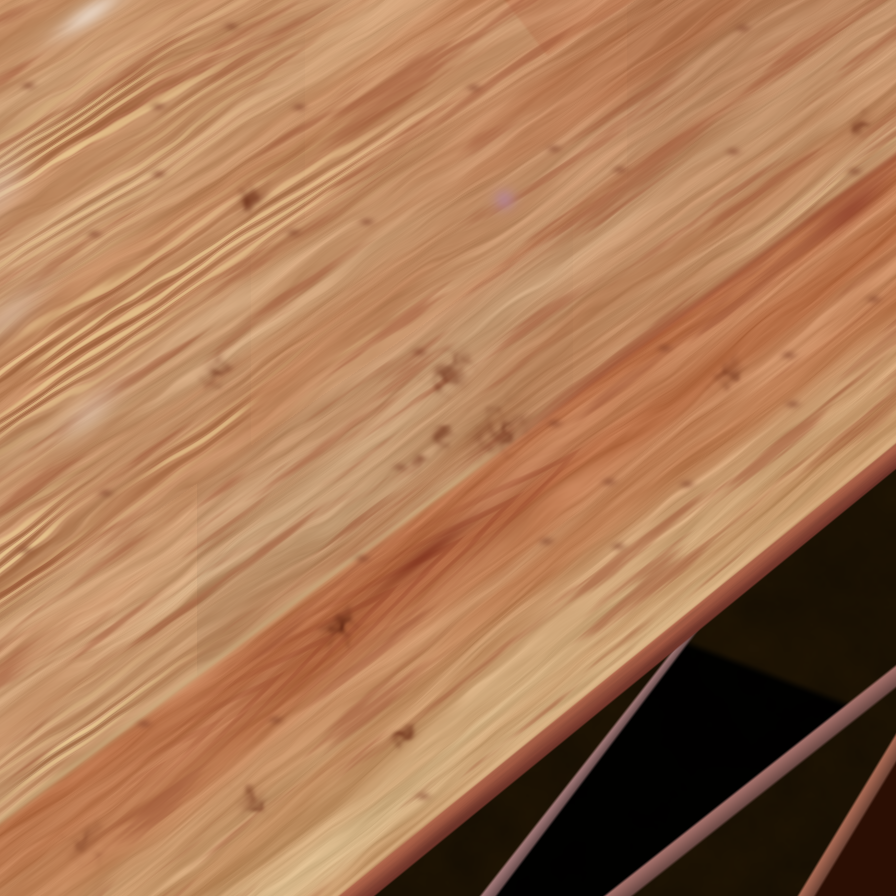
Write a Shadertoy shader that draws this texture.

```glsl
float hash(vec2 p) { return fract(sin(dot(p, vec2(127.1, 311.7))) * 43758.5453); }

float noise(vec2 p) {
    vec2 i = floor(p), f = fract(p);
    f = f * f * (3.0 - 2.0 * f);
    return mix(mix(hash(i), hash(i + vec2(1, 0)), f.x),
               mix(hash(i + vec2(0, 1)), hash(i + vec2(1, 1)), f.x), f.y);
}

float fbm(vec2 p) {
    float sum = 0.0, amp = 0.53;
    for (int i = 0; i < 4; i++) {
        sum += amp * noise(p);
        p = p * 2.03 + 17.3;
        amp *= 0.5;
    }
    return sum;
}

// Signed distance to the line a-b, positive on its left
float side(vec2 p, vec2 a, vec2 b) {
    vec2 d = normalize(b - a);
    return d.x * (p.y - a.y) - d.y * (p.x - a.x);
}

float blob(vec2 d, vec2 size) { d /= size; return exp(-dot(d, d)); }

// Glossy grain: centre and extent in board coordinates
const vec4 GLOSS[7] = vec4[7](
    vec4(0.02, 0.372, 0.07, 0.05), vec4(0.27, 0.35, 0.2, 0.025),
    vec4(0.08, 0.12, 0.12, 0.035), vec4(0.1, 0.77, 0.19, 0.085),
    vec4(0.05, 0.563, 0.16, 0.07), vec4(0.92, 0.108, 0.1, 0.02),
    vec4(0.32, 0.56, 0.18, 0.05));

// Knots: position, radius, strength
const vec4 KNOTS[12] = vec4[12](
    vec4(0.378, 0.3, 0.013, 1.0), vec4(0.502, 0.584, 0.016, 0.65),
    vec4(0.561, 0.517, 0.02, 0.55), vec4(0.494, 0.514, 0.009, 0.6),
    vec4(0.465, 0.483, 0.007, 0.5), vec4(0.281, 0.778, 0.011, 0.8),
    vec4(0.452, 0.18, 0.01, 0.7), vec4(0.283, 0.104, 0.014, 0.55),
    vec4(0.098, 0.062, 0.015, 0.4), vec4(0.96, 0.862, 0.01, 0.6),
    vec4(0.813, 0.582, 0.013, 0.5), vec4(0.24, 0.585, 0.012, 0.55));

// p is the canvas position, b runs along and across the boards
vec3 tableTop(vec2 p, vec2 b) {
    float front = 1.0 - smoothstep(0.079, 0.085, b.y);
    float wave = fbm(b * vec2(5, 14));
    float fine = fbm(vec2(b.x * 9.0, b.y * 110.0 + wave * 5.0));
    float broad = fbm(vec2(b.x * 3.0 + 8.0, b.y * 22.0 + wave));

    // Base tones of the rear and front boards
    vec3 rear = mix(vec3(0.77, 0.57, 0.41), vec3(0.73, 0.51, 0.36), smoothstep(0.25, 0.8, p.x) * smoothstep(0.15, 0.4, b.y));
    rear = mix(rear, vec3(0.77, 0.61, 0.45), 0.8 * blob(b - vec2(0.3, 0.13), vec2(0.35, 0.07)));
    vec3 fore = mix(vec3(0.8, 0.64, 0.46), vec3(0.74, 0.47, 0.31), smoothstep(-0.26, 0.05, b.y + 0.13 * (p.x - 0.5)));
    vec3 col = mix(rear, fore, front);

    // Staggered boards, one of them redder
    float row = floor((b.y - 0.082) / 0.224);
    float board = floor((b.x + 0.36 * row - 0.22) / 0.42);
    col *= 1.0 + (1.0 - front) * 0.06 * (hash(vec2(row, board)) - 0.5);
    float corner = smoothstep(0.0, 0.006, b.y - 0.531) * smoothstep(0.0, 0.005, side(p, vec2(0.56, 1), vec2(0.61, 0.935)));
    col = mix(col, vec3(0.73, 0.46, 0.31), 0.65 * corner);

    // Soft grain
    col += (fine - 0.5) * 0.2 + (broad - 0.5) * vec3(0.12, 0.22, 0.22);
    col = mix(col, vec3(0.62, 0.34, 0.22), 0.55 * smoothstep(0.58, 0.8, fbm(b * vec2(7, 42) + 3.0)));

    // Glossy ridges, strongest at the left
    float gloss = 0.0;
    for (int i = 0; i < 7; i++) gloss += blob(b - GLOSS[i].xy, GLOSS[i].zw);
    gloss = min(gloss, 1.0) * (1.0 - front) * mix(1.0, 0.35, smoothstep(0.1, 0.6, p.x));
    gloss *= smoothstep(0.25, 0.65, noise(b * vec2(9, 55)));
    float ridge = sin(b.y * 370.0 + 16.0 * wave + 5.0 * noise(b * vec2(8, 30)));
    col = mix(col, vec3(0.94, 0.82, 0.59), 0.75 * gloss * smoothstep(0.1, 1.0, ridge));
    col = mix(col, vec3(0.58, 0.34, 0.19), 0.6 * gloss * smoothstep(0.2, 1.0, -ridge));

    // Nested arches in the heart of the front board
    vec2 h = b - vec2(0.65, 0.006 + 0.012 * wave);
    float arch = sin(95.0 * (h.x + 3.2 * abs(h.y)) + 8.0 * wave);
    float heart = front * smoothstep(-0.04, 0.04, -h.x - 2.0 * abs(h.y)) * smoothstep(-0.6, -0.25, h.x) * exp(-h.y * h.y * 600.0);
    col = mix(col, vec3(0.6, 0.28, 0.17), heart * (0.2 + 0.4 * smoothstep(-0.1, 0.9, arch)));
    col = mix(col, vec3(0.5, 0.19, 0.11), 0.75 * blob(b - vec2(0.475, 0.023), vec2(0.045, 0.01)));
    col = mix(col, vec3(0.56, 0.25, 0.17), 0.75 * blob(b - vec2(0.95, 0.055), vec2(0.035, 0.015)));

    // Long seam, pale then reddish
    vec3 seam = mix(vec3(0.8, 0.67, 0.49), vec3(0.6, 0.29, 0.18), smoothstep(0.5, 0.65, p.x));
    col = mix(col, seam, 0.6 * exp(-pow((b.y - 0.084) / 0.006, 2.0)));

    // Ragged knots and scattered flecks
    vec2 ragged = 1.4 * vec2(noise(p * 90.0), noise(p * 90.0 + 40.0)) - 0.7;
    for (int i = 0; i < 12; i++) {
        vec2 d = mat2(0.8, -0.6, 0.6, 0.8) * (p - KNOTS[i].xy + KNOTS[i].z * ragged);
        col = mix(col, vec3(0.43, 0.19, 0.1), KNOTS[i].w * blob(d, KNOTS[i].z * vec2(1.15, 0.8)));
    }
    vec2 cell = floor(p * 14.0);
    vec2 fleck = fract(p * 14.0) - 0.25 - 0.5 * vec2(hash(cell + 2.0), hash(cell + 9.0));
    col = mix(col, vec3(0.5, 0.26, 0.17), 0.45 * step(0.84, hash(cell)) * blob(fleck, vec2(0.11, 0.07)));

    // Pale glints and a faint violet spot
    float glint = blob(b - vec2(0.1, 0.925), vec2(0.035, 0.014)) + 0.5 * blob(b - vec2(0, 0.79), vec2(0.03))
                + 0.5 * blob(b - vec2(0.01, 0.64), vec2(0.04, 0.02)) + 0.5 * blob(b - vec2(0.1, 0.47), vec2(0.03, 0.02));
    col = mix(col, vec3(0.9, 0.82, 0.75), 0.9 * glint);
    return mix(col, vec3(0.71, 0.52, 0.6), 0.7 * blob(p - vec2(0.563, 0.777), vec2(0.012)));
}

vec3 rail(vec3 col, float d, float halfWidth, vec3 tint, float aa) {
    tint *= 1.0 + 0.25 * clamp(d / halfWidth, -1.0, 1.0);
    return mix(col, tint, 1.0 - smoothstep(halfWidth - aa, halfWidth + aa, abs(d)));
}

// Dark space below, crossed by three rails
vec3 underside(vec2 p, float aa) {
    float thin = side(p, vec2(0.545, 0), vec2(0.765, 0.285));
    float wide = side(p, vec2(0.69, 0), vec2(1, 0.245));
    float last = side(p, vec2(0.9, 0), vec2(1, 0.165));
    float top = side(p, vec2(0.768, 0.284), vec2(0.9375, 0.219));
    vec3 col = vec3(0.105, 0.067, 0.012) * (0.8 + 0.4 * fbm(p * 25.0));
    col *= 1.0 - 0.97 * smoothstep(0.0, aa, -thin) * smoothstep(0.0, aa, wide) * smoothstep(-0.004, 0.008, -top);
    col = mix(col, vec3(0.17, 0.055, 0.012), smoothstep(0.0, aa, -last));
    col = rail(col, thin, mix(0.007, 0.004, p.y / 0.285), vec3(0.53, 0.39, 0.39), aa);
    col = rail(col, wide, 0.0095, vec3(0.53, 0.36, 0.34), aa);
    return rail(col, last, 0.008, vec3(0.55, 0.34, 0.27), aa);
}

void mainImage(out vec4 fragColor, in vec2 fragCoord) {
    vec2 p = fragCoord / iResolution.xy;
    float aa = max(0.002, 1.2 / iResolution.y);
    vec2 b = vec2(p.x, (p.y - 0.757 * p.x) / (1.0 - 0.18 * p.x));

    // Rounded front lip
    vec3 lip = mix(vec3(0.67, 0.38, 0.28), vec3(0.43, 0.2, 0.16), smoothstep(0.307, 0.342, -b.y));
    lip *= 0.9 + 0.2 * fbm(b * vec2(12, 150));

    vec3 col = mix(underside(p, aa), lip, smoothstep(-aa, aa, b.y + 0.342));
    col = mix(col, tableTop(p, b), smoothstep(-aa, aa, b.y + 0.307));
    col = mix(col, vec3(0.88, 0.72, 0.54), 0.65 * exp(-pow((b.y + 0.302) / 0.004, 2.0)));
    fragColor = vec4(clamp(col, 0.0, 1.0), 1.0);
}
```
